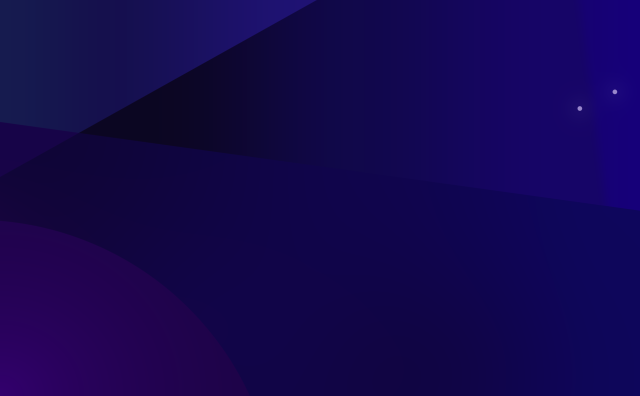
Reproduce this background procedurally as a Shadertoy shader.

```glsl
// Antialiased coverage: 1 where the signed distance is negative
float cover(float d) {
    float pixel = 1.0 / iResolution.y;
    return 1.0 - smoothstep(-0.7 * pixel, 0.7 * pixel, d);
}

// Signed distance to a sloped line, negative above it
float aboveLine(vec2 p, float height, float slope) {
    return (height + slope * p.x - p.y) / sqrt(1.0 + slope * slope);
}

void mainImage(out vec4 fragColor, in vec2 fragCoord) {
    vec2 uv = fragCoord / iResolution.xy;
    float aspect = iResolution.x / iResolution.y;
    vec2 p = vec2(uv.x * aspect, uv.y);

    // Dark upper panel, brightening to the right
    vec3 panel = mix(vec3(0.045, 0.022, 0.135), vec3(0.065, 0.03, 0.29), smoothstep(0.24, 0.56, uv.x));
    panel = mix(panel, vec3(0.088, 0.018, 0.405), smoothstep(0.52, 0.88, uv.x));
    float beam = smoothstep(-0.012, 0.012, uv.x - 0.905 - 0.08 * (1.0 - uv.y));
    panel = mix(panel, vec3(0.085, 0.0, 0.475), beam * (0.6 + 0.4 * smoothstep(0.9, 1.0, uv.x)));

    // Blue wedge in the upper left
    vec3 wedge = mix(vec3(0.085, 0.105, 0.31), vec3(0.08, 0.06, 0.30), smoothstep(0.0, 0.19, uv.x));
    wedge = mix(wedge, vec3(0.12, 0.07, 0.45), smoothstep(0.14, 0.48, uv.x));
    float wedgeMask = cover(aboveLine(p, 0.553, 0.903 / aspect));
    vec3 upper = mix(panel, wedge, wedgeMask);

    // Lower plane with a faint violet sliver where the wedge continues
    vec3 lower = mix(vec3(0.058, 0.02, 0.215), vec3(0.062, 0.02, 0.30), smoothstep(0.05, 0.6, uv.x));
    lower = mix(lower, vec3(0.055, 0.022, 0.36), smoothstep(0.55, 0.95, uv.x));
    vec2 shade = (uv - vec2(0.62, 0.05)) / vec2(0.22, 0.28);
    lower = mix(lower, vec3(0.065, 0.02, 0.25), 0.8 * exp(-dot(shade, shade)));
    vec2 haze = (uv - vec2(0.33, 0.17)) / vec2(0.2, 0.25);
    lower = mix(lower, vec3(0.07, 0.018, 0.29), 0.7 * exp(-dot(haze, haze)));
    lower += vec3(0.035, 0.0, 0.03) * exp(-9.0 * uv.x) * smoothstep(0.65, 0.35, uv.y);
    lower = mix(lower, vec3(0.10, 0.015, 0.30), wedgeMask * 0.8);

    // Violet disc glowing from the lower left corner
    float disc = length(p - vec2(-0.063, -0.319)) - 0.764;
    float glow = exp(-2.6 * length(p * vec2(0.9, 1.0)));
    vec3 violet = mix(vec3(0.09, 0.015, 0.24), vec3(0.20, 0.0, 0.43), glow);
    lower = mix(lower, violet, cover(disc));

    vec3 color = mix(lower, upper, cover(aboveLine(p, 0.692, -0.224 / aspect)));

    // Two small stars with soft halos
    for (int i = 0; i < 2; i++) {
        vec2 star = vec2(0.906 * aspect, 0.726) + float(i) * vec2(0.0885, 0.042);
        float d = length(p - star);
        color += vec3(0.02, 0.025, 0.015) * exp(-d * d / 0.0012);
        color = mix(color, vec3(0.60, 0.53, 0.80), cover(d - 0.0058));
    }

    fragColor = vec4(color, 1.0);
}
```
